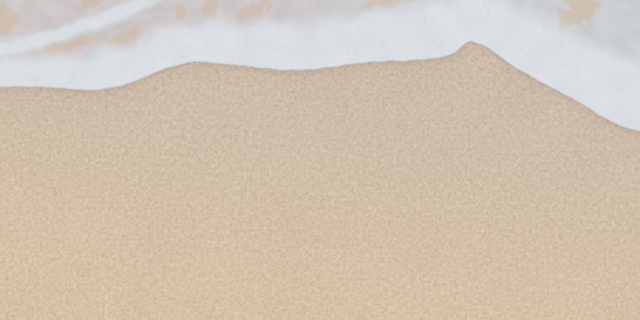
A Shadertoy shader for this texture:

```glsl
// Pale beach sand with a white foamy wave edge washing in from above.

vec2 hashGradient(vec2 cell) {
    vec3 h = fract(cell.xyx * vec3(0.1031, 0.1030, 0.0973));
    h += dot(h, h.yzx + 33.33);
    return fract((h.xx + h.yz) * h.zy) * 2.0 - 1.0;
}

float gradientNoise(vec2 p) {
    vec2 cell = floor(p), f = fract(p);
    vec2 u = f * f * f * (f * (f * 6.0 - 15.0) + 10.0);
    vec2 e = vec2(1.0, 0.0);
    float low = mix(dot(hashGradient(cell), f),
                    dot(hashGradient(cell + e), f - e), u.x);
    float high = mix(dot(hashGradient(cell + e.yx), f - e.yx),
                     dot(hashGradient(cell + 1.0), f - 1.0), u.x);
    return mix(low, high, u.y);
}

float fbm(vec2 p) {
    float sum = 0.0, amplitude = 0.6;
    for (int i = 0; i < 4; i++) {
        sum += amplitude * gradientNoise(p);
        p = mat2(1.6, 1.2, -1.2, 1.6) * p + 7.3;
        amplitude *= 0.5;
    }
    return sum;
}

// Height of the wave front, a cubic spline through evenly spaced knots
float shoreHeight(float x) {
    float knots[21] = float[21](
        0.727, 0.729, 0.724, 0.719, 0.739, 0.779, 0.806,
        0.801, 0.790, 0.781, 0.786, 0.799, 0.809, 0.812,
        0.826, 0.859, 0.796, 0.739, 0.686, 0.626, 0.589);
    float s = clamp(x * 10.0, 0.0, 19.999);
    int i = int(s);
    float t = fract(s);
    float a = knots[max(i - 1, 0)], b = knots[i];
    float c = knots[i + 1], d = knots[min(i + 2, 20)];
    float spline = b + 0.5 * t * (c - a + t * (2.0 * a - 5.0 * b + 4.0 * c - d
                 + t * (3.0 * (b - c) + d - a)));
    float crest = 0.017 * exp(-pow((x - 1.462) / 0.028, 2.0));
    return spline + crest;
}

// Wet sand showing through the thin water: centre and radii of each patch
float wetPatches(vec2 p) {
    vec4 patches[9] = vec4[9](
        vec4(0.01, 0.94, 0.045, 0.06), vec4(0.21, 0.86, 0.08, 0.035),
        vec4(0.40, 0.885, 0.06, 0.025), vec4(0.27, 0.99, 0.045, 0.025),
        vec4(0.565, 0.97, 0.02, 0.035), vec4(0.66, 0.965, 0.03, 0.035),
        vec4(0.79, 0.965, 0.05, 0.035), vec4(1.22, 1.0, 0.08, 0.03),
        vec4(1.80, 0.96, 0.07, 0.06));
    float ragged = 1.3 * fbm(p * 22.0) + 0.5 * gradientNoise(p * 55.0);
    float cover = 0.0;
    for (int i = 0; i < 9; i++) {
        vec2 q = p - patches[i].xy;
        q.y -= 0.3 * q.x;
        float r = length(q / patches[i].zw) + ragged;
        cover = max(cover, 1.0 - smoothstep(0.55, 1.15, r));
    }
    return cover;
}

vec3 sandColor(vec2 p) {
    vec3 color = mix(vec3(0.835, 0.757, 0.653), vec3(0.805, 0.738, 0.667),
                     smoothstep(0.0, 0.85, p.y + 0.12 * (p.x - 1.0)));
    color += 0.018 * fbm(p * 5.0);
    // Fine grains, light and dark, with a slight warm and cool tint
    float grain = gradientNoise(p * 113.0) + 0.6 * gradientNoise(p * 67.0 + 9.0);
    float tint = gradientNoise(p * 91.0 + 31.0);
    return color + 0.075 * grain + tint * vec3(0.015, 0.0, -0.025);
}

vec3 waterColor(vec2 p, float aboveShore) {
    float mottled = fbm(p * vec2(12.0, 16.0));
    vec3 shallow = mix(vec3(0.80, 0.785, 0.78), vec3(0.80, 0.81, 0.825),
                       smoothstep(0.8, 1.6, p.x)) + 0.07 * mottled;
    shallow = mix(shallow, vec3(0.815, 0.735, 0.665), 0.75 * wetPatches(p));

    // Broad foam band along the front
    float width = 0.09 + 0.06 * p.x + 0.06 * fbm(p * 9.0 + 4.0);
    float foam = 1.0 - smoothstep(width - 0.035, width + 0.04, aboveShore);
    // Rising foam streak at the left
    float streakY = 0.845 + 0.2 * p.x + 0.28 * p.x * p.x;
    float streak = abs(p.y - streakY + 0.025 * fbm(p * 14.0));
    foam = max(foam, (1.0 - smoothstep(0.008, 0.038, streak))
                   * (1.0 - smoothstep(0.42, 0.56, p.x)));

    vec3 foamColor = vec3(0.855, 0.875, 0.895) + 0.035 * fbm(p * 11.0)
                   + 0.02 * gradientNoise(p * 75.0);
    return mix(shallow, foamColor, foam);
}

void mainImage(out vec4 fragColor, in vec2 fragCoord) {
    vec2 p = fragCoord / iResolution.y;
    p.x *= 2.0 * iResolution.y / iResolution.x;

    float aboveShore = p.y - shoreHeight(p.x) + 0.006 * fbm(p * 28.0);

    // Damp, slightly shaded sand under the wave front
    vec3 sand = sandColor(p);
    sand -= vec3(0.07, 0.07, 0.065) * exp(-abs(aboveShore) * 110.0);
    sand -= 0.012 * exp(-abs(aboveShore) * 16.0);

    float softEdge = max(0.005, 1.0 / iResolution.y);
    float wave = smoothstep(-softEdge, softEdge, aboveShore);
    fragColor = vec4(mix(sand, waterColor(p, aboveShore), wave), 1.0);
}
```
